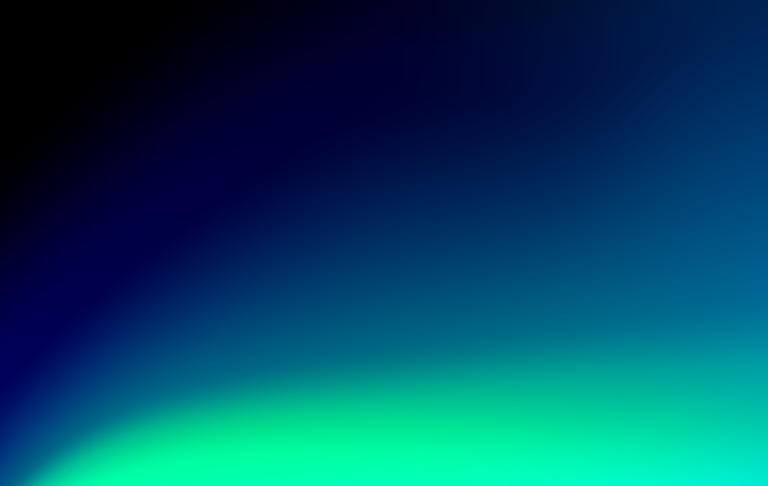
This background is drawn by a Shadertoy shader. Its source:

```glsl
// Draws a night-blue gradient over a soft green aurora glow along the lower edge.

// Sky: black at upper left, navy in the middle, teal toward the horizon.
vec3 nightSky(float x, float depth) {
    float left = 1.0 - x;
    float dawnStart = 0.79 * left * left
        + 0.12 * smoothstep(0.45, 0.75, x) * smoothstep(1.0, 0.75, x);
    float dawnEnd = 0.815 - 0.23 * x + 0.215 * pow(left, 8.0);
    float dawn = max(depth - dawnStart, 0.0) / (dawnEnd - dawnStart);
    dawn = min(pow(dawn, 1.4), 1.4);

    // Faint haze lifts the right side
    float haze = 0.137 * smoothstep(0.45, 1.05, x);
    float green = haze + (0.392 - haze) * dawn;

    // Navy rises ahead of the teal, then thins out on the left
    float navy = 0.165 + 0.188 * pow(left, 2.5);
    navy *= smoothstep(dawnStart - 0.5, dawnStart, depth);
    navy *= 1.0 - 0.5 * min(dawn, 1.0) * left;

    float blue = navy + 1.3 * green - 1.02 * green * green
        + 0.1 * pow(x, 4.0) * depth;
    return vec3(0.0, green, blue);
}

// Glow: curved upper edge, crisp at the left and wide at the right.
float glowAmount(float x, float depth) {
    float edge = 0.823 + 0.26 * exp(-6.5 * x);
    float softness = 0.06 + 0.12 * x + 0.05 * pow(x, 4.0);
    return smoothstep(edge - softness, edge + softness, depth);
}

vec3 glowColor(float x, float depth) {
    float blue = 0.5 + 0.13 * x + 0.06 * pow(x, 4.0)
        + 1.2 * max(depth - 0.87, 0.0);
    return vec3(0.0, 1.0 - 0.07 * pow(x, 6.0), blue);
}

void mainImage(out vec4 fragColor, in vec2 fragCoord) {
    vec2 uv = fragCoord / iResolution.xy;
    float depth = 1.0 - uv.y; // 0 at the top, 1 at the bottom
    vec3 color = mix(nightSky(uv.x, depth), glowColor(uv.x, depth),
                     glowAmount(uv.x, depth));
    fragColor = vec4(clamp(color, 0.0, 1.0), 1.0);
}
```
